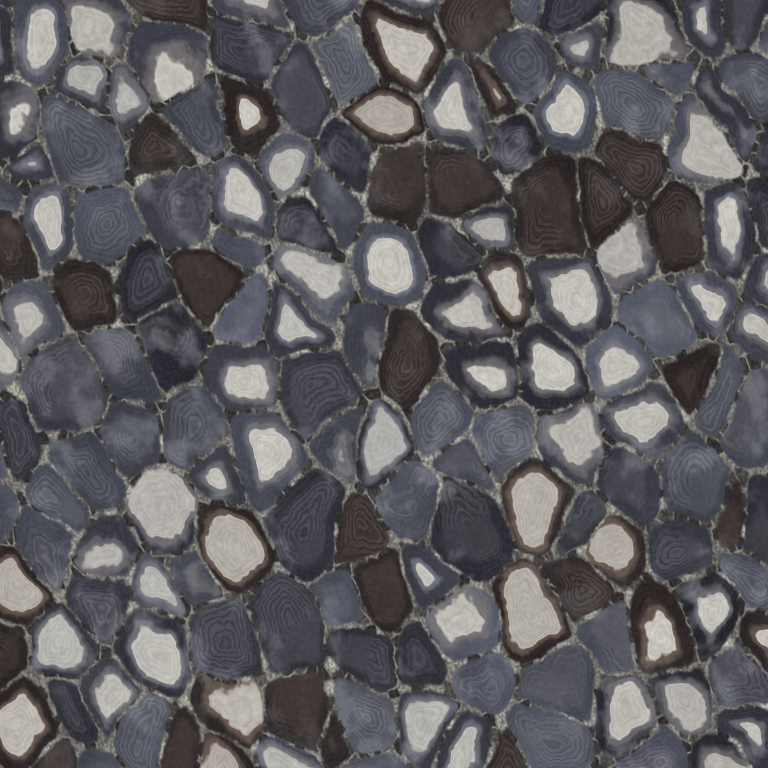
Give the GLSL for this texture, as a three.js fragment shader.

```glsl
// Polished slab of banded agate stones set in gritty mortar.
varying vec2 vUv;

// Layout
const vec2 LONG_AXIS = vec2(-0.36, 0.93);  // direction the stones lean
const vec2 STONES = vec2(13.6, 10.8);      // stones across and along the axis
const float JITTER = 0.86;
const float SIZE_SPREAD = 0.22;
const float ROUNDING = 20.0;               // higher gives sharper corners
const float MORTAR_WIDTH = 0.030;
const float EDGE_SOFTNESS = 0.030;
const float GRIT_SCALE = 4.5;
// Shares of stone kinds
const float BROWN_SHARE = 0.24;
const float CORE_SHARE = 0.46;
// Colours
const vec3 CHARCOAL = vec3(0.165, 0.160, 0.190);
const vec3 SLATE = vec3(0.325, 0.340, 0.385);
const vec3 BROWN = vec3(0.170, 0.140, 0.135);
const vec3 HAZE = vec3(0.510, 0.520, 0.560);
const vec3 TAN = vec3(0.470, 0.405, 0.360);
const vec3 CREAM = vec3(0.800, 0.790, 0.755);
const vec3 MORTAR = vec3(0.480, 0.475, 0.450);
const vec3 GRIT_DARK = vec3(0.200, 0.190, 0.185);
const vec3 GRIT_LIGHT = vec3(0.680, 0.670, 0.630);

struct Stone {
  vec2 id;      // cell of the stone
  vec2 offset;  // position relative to its seed
  float edge;   // rounded distance to its outline
};

float hash(vec2 p) {
  return fract(sin(dot(p, vec2(127.1, 311.7))) * 43758.5453);
}

vec2 hash2(vec2 p) {
  return vec2(hash(p), hash(p + 37.3));
}

float noise(vec2 p) {
  vec2 i = floor(p), f = fract(p);
  f = f * f * (3.0 - 2.0 * f);
  return mix(mix(hash(i), hash(i + vec2(1, 0)), f.x),
             mix(hash(i + vec2(0, 1)), hash(i + vec2(1, 1)), f.x), f.y);
}

float fbm(vec2 p) {
  float sum = 0.0, amp = 0.53;
  for (int i = 0; i < 4; i++) {
    sum += amp * noise(p);
    p = p * 2.03 + 17.1;
    amp *= 0.5;
  }
  return sum;
}

// Weighted Voronoi cell with the corners rounded by a soft minimum
Stone findStone(vec2 p) {
  vec2 base = floor(p), nearId = base, nearSeed = vec2(0.0);
  float nearest = 100.0;
  for (int y = -2; y <= 2; y++) for (int x = -2; x <= 2; x++) {
    vec2 id = base + vec2(x, y);
    vec2 seed = id + 0.5 + JITTER * (hash2(id) - 0.5) - p;
    float d = dot(seed, seed) - SIZE_SPREAD * hash(id + 71.7);
    if (d < nearest) { nearest = d; nearId = id; nearSeed = seed; }
  }
  float sum = 0.0;
  for (int y = -2; y <= 2; y++) for (int x = -2; x <= 2; x++) {
    vec2 id = base + vec2(x, y);
    vec2 seed = id + 0.5 + JITTER * (hash2(id) - 0.5) - p;
    float d = dot(seed, seed) - SIZE_SPREAD * hash(id + 71.7);
    float gap = length(seed - nearSeed);
    if (gap > 0.001) sum += exp(-ROUNDING * 0.5 * (d - nearest) / gap);
  }
  return Stone(nearId, -nearSeed, -log(sum) / ROUNDING);
}

// Bands follow the outline or run across, and may close on a pale core
vec3 agate(Stone s, vec2 p) {
  vec2 kind = hash2(s.id + 5.5), form = hash2(s.id + 19.9);
  float angle = 6.2832 * hash(s.id + 43.1);
  float across = 0.42 + 0.9 * dot(s.offset, vec2(cos(angle), sin(angle)));
  float cloud = fbm(p * 2.2 + s.id * 7.3);
  float depth = mix(s.edge * 2.5, across, 0.65 * form.x * form.x);
  depth += 0.42 * (cloud - 0.5);

  float brown = step(kind.x, BROWN_SHARE);
  vec3 col = mix(CHARCOAL, SLATE, hash(s.id + 61.3));
  col = mix(col, BROWN, brown * 0.85);
  col *= 0.84 + 0.36 * fbm(p * 1.5 + s.id * 3.1);
  col = mix(col, HAZE, 0.55 * smoothstep(0.48, 0.78, cloud) * (1.0 - 0.6 * brown));

  float start = mix(0.34, 0.64, form.y);
  float hasCore = step(kind.y, CORE_SHARE);
  float nearCore = smoothstep(start - 0.24, start, depth);
  float bands = sin(depth * mix(32.0, 65.0, form.x) + 6.0 * form.y);
  bands += 0.5 * sin(depth * 104.0);
  col += bands * (0.012 + 0.030 * nearCore) * smoothstep(0.3, 0.6, noise(p * 1.7 + 9.0));
  vec3 halo = mix(HAZE, TAN, max(brown, 0.4 * form.x));
  col = mix(col, halo, nearCore * mix(0.22, 0.75, hasCore));

  float core = smoothstep(start, start + 0.06, depth) * hasCore;
  vec3 crystal = CREAM * (0.90 + 0.16 * fbm(p * 9.0)) + 0.02 * bands;
  return mix(col, crystal, core * mix(0.7, 1.0, form.y));
}

// Small chips bedded in mortar
vec3 grit(vec2 p) {
  Stone chip = findStone(p * GRIT_SCALE);
  float tone = hash(chip.id + 83.0);
  vec3 col = mix(GRIT_DARK, GRIT_LIGHT, tone * tone);
  col = mix(MORTAR, col, smoothstep(0.0, 0.14, chip.edge));
  return col * (0.74 + 0.5 * noise(p * 31.0));
}

void main() {
  vec2 sideAxis = vec2(LONG_AXIS.y, -LONG_AXIS.x);
  vec2 p = STONES * vec2(dot(vUv, sideAxis), dot(vUv, LONG_AXIS)) + 20.0;
  vec2 bend = vec2(noise(p * 2.1), noise(p * 2.1 + 50.0)) - 0.5;
  vec2 chipping = vec2(noise(p * 13.0), noise(p * 13.0 + 80.0)) - 0.5;
  Stone s = findStone(p + 0.16 * bend + 0.035 * chipping);

  float width = MORTAR_WIDTH * (0.5 + noise(p * 3.3 + 11.0));
  float inside = smoothstep(width - EDGE_SOFTNESS, width + EDGE_SOFTNESS, s.edge);
  vec3 col = mix(grit(p), agate(s, p), inside);
  col += 0.035 * (noise(p * 24.0) - 0.5);  // fine polish grain
  gl_FragColor = vec4(clamp(col, 0.0, 1.0), 1.0);
}
```
